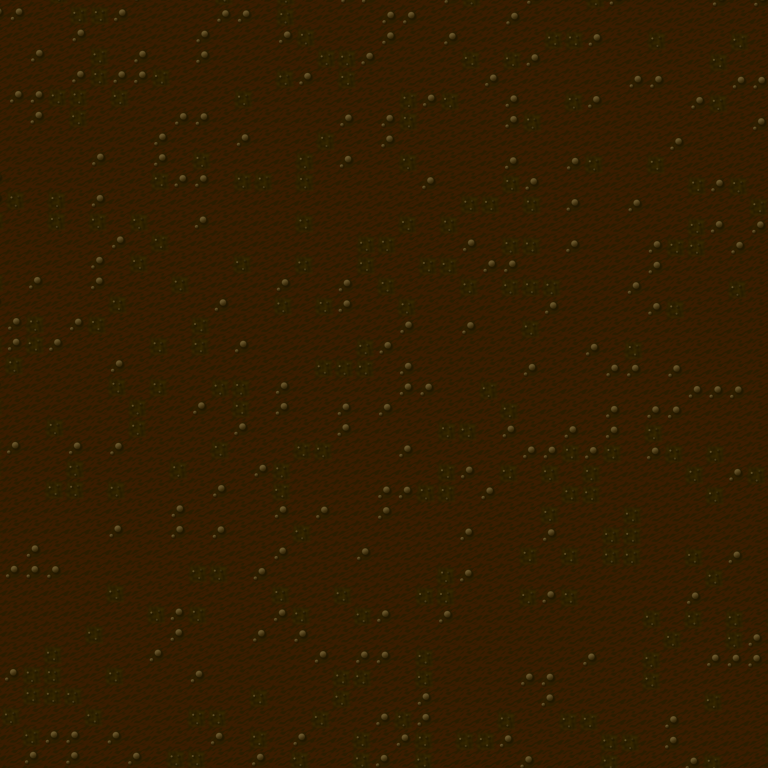
Reproduce this texture procedurally as a Shadertoy shader.

```glsl
const float TILES = 37.2;
const float TILT = 0.0088;
const float STONE_SHARE = 0.135;
const float GRAVEL_SHARE = 0.145;

const vec3 RED_SOIL = vec3(0.228, 0.111, 0.0);
const vec3 DARK_SOIL = vec3(0.162, 0.108, 0.0);
const vec3 MOSS = vec3(0.178, 0.130, 0.0);
const vec3 SHADOW = vec3(0.115, 0.085, 0.0);
const vec3 STONE_DIM = vec3(0.215, 0.155, 0.03);
const vec3 STONE_LIT = vec3(0.43, 0.35, 0.18);

float hash(vec2 p) {
    vec3 q = fract(p.xyx * vec3(0.1031, 0.1030, 0.0973));
    q += dot(q, q.yzx + 33.33);
    return fract((q.x + q.y) * q.z);
}

float cornerSlope(vec2 cell, vec2 offset, float period, float seed) {
    float angle = 6.2832 * hash(mod(cell, period) + seed);
    return dot(vec2(cos(angle), sin(angle)), offset);
}

// Gradient noise that repeats after the given period
float gradientNoise(vec2 p, float period, float seed) {
    vec2 i = floor(p), f = fract(p);
    vec2 u = f * f * f * (f * (f * 6.0 - 15.0) + 10.0);
    vec2 e = vec2(1.0, 0.0);
    float low = mix(cornerSlope(i, f, period, seed),
                    cornerSlope(i + e.xy, f - e.xy, period, seed), u.x);
    float high = mix(cornerSlope(i + e.yx, f - e.yx, period, seed),
                     cornerSlope(i + e.xx, f - e.xx, period, seed), u.x);
    return mix(low, high, u.y);
}

float disc(vec2 p, vec2 center, float radius, float softness) {
    return 1.0 - smoothstep(radius - softness, radius + softness, length(p - center));
}

// Streaks that rise to the right, repeated in every tile
vec3 soil(vec2 p) {
    float streaks = gradientNoise(vec2(4.0 * p.x, 8.0 * p.y - 4.0 * p.x), 4.0, 11.0);
    float grain = gradientNoise(p * 5.0, 5.0, 37.0);
    float tone = streaks + 0.45 * grain;
    return mix(DARK_SOIL, RED_SOIL, smoothstep(-0.42, 0.22, tone));
}

// Round stone lit from the upper left, with a shadow to the lower right
vec3 addStone(vec3 color, vec2 p, vec2 center, float radius) {
    vec2 d = (p - center) / radius;
    float shade = disc(p, center + vec2(0.4, -0.45) * radius, radius * 1.25, 0.07);
    color = mix(color, SHADOW, 0.85 * shade);
    float light = smoothstep(-0.9, 0.9, dot(d, vec2(-0.45, 0.8)));
    return mix(color, mix(STONE_DIM, STONE_LIT, light), disc(p, center, radius, 0.04));
}

// Mossy patch with a few tiny pebbles
vec3 addGravel(vec3 color, vec2 p, vec2 tile) {
    vec2 d = abs(p - 0.5);
    float patchMask = 1.0 - smoothstep(0.3, 0.5, max(d.x, d.y));
    float mottle = gradientNoise(p * 6.0, 6.0, 71.0);
    color = mix(color, MOSS * (1.0 + 0.35 * mottle), 0.92 * patchMask);
    for (int k = 0; k < 3; k++) {
        float n = float(k);
        vec2 center = 0.5 + 0.24 * vec2(cos(2.3 * n + 2.6), sin(2.3 * n + 2.6));
        center += 0.08 * (hash(tile + 5.0 * n) - 0.5);
        float strength = 0.8 - 0.28 * n;
        color = mix(color, SHADOW, 0.6 * disc(p, center + vec2(0.05, -0.06), 0.07, 0.04));
        color = mix(color, STONE_LIT, strength * disc(p, center, 0.045, 0.035));
    }
    return color;
}

void mainImage(out vec4 fragColor, in vec2 fragCoord) {
    vec2 uv = fragCoord / iResolution.y;
    vec2 p = mat2(cos(TILT), sin(TILT), -sin(TILT), cos(TILT)) * uv * TILES + 3.0;
    vec2 tile = floor(p), local = fract(p);

    vec3 color = soil(p);

    // Each tile is plain, stony or gravelly
    float kind = hash(tile + 19.0);
    if (kind < STONE_SHARE) {
        float mossMask = disc(local, vec2(0.55, 0.5), 0.34, 0.14);
        color = mix(color, MOSS * 0.94, 0.6 * mossMask);
        color = addStone(color, local, vec2(0.6, 0.64), 0.155);
        color = addStone(color, local, vec2(0.29, 0.3), 0.08);
    } else if (kind < STONE_SHARE + GRAVEL_SHARE) {
        color = addGravel(color, local, tile);
    }
    fragColor = vec4(color, 1.0);
}
```
